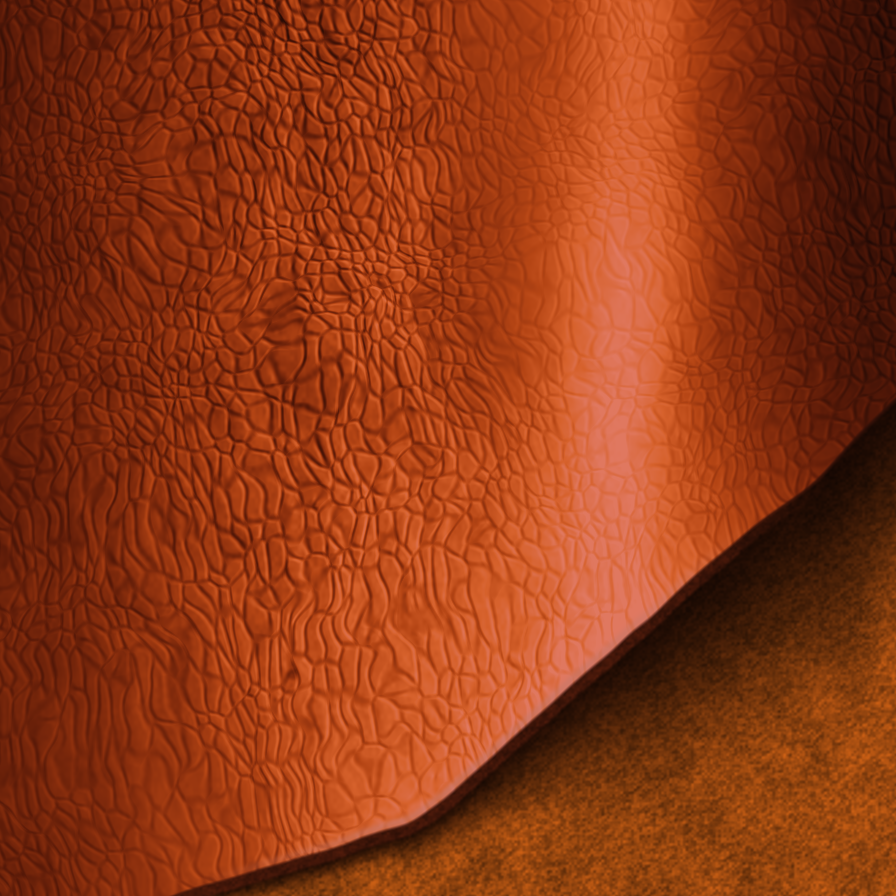
Write a Shadertoy shader that draws this texture.

```glsl
// Folded tan leather with a pebbled grain, its cut edge lying over a suede sheet.

vec2 hash22(vec2 c) {
    vec3 v = fract(c.xyx * vec3(.1031, .1030, .0973));
    v += dot(v, v.yzx + 33.33);
    return fract((v.xx + v.yz) * v.zy);
}

float noise(vec2 p) {
    vec2 i = floor(p), f = fract(p);
    f = f * f * (3. - 2. * f);
    return mix(mix(hash22(i).x, hash22(i + vec2(1, 0)).x, f.x),
               mix(hash22(i + vec2(0, 1)).x, hash22(i + 1.).x, f.x), f.y);
}

float fbm(vec2 p) {
    float sum = 0., amp = .5;
    for (int i = 0; i < 4; i++) {
        sum += amp * noise(p);
        p = mat2(1.6, 1.2, -1.2, 1.6) * p + 7.3;
        amp *= .5;
    }
    return sum;
}

float bell(float x, float width) {
    x /= width;
    return exp(-x * x);
}

// Difference of the two nearest cell distances: zero along the creases.
float creaseDistance(vec2 p) {
    vec2 cell = floor(p), f = fract(p);
    float near = 9., second = 9.;
    for (int y = -1; y <= 1; y++)
    for (int x = -1; x <= 1; x++) {
        vec2 o = vec2(x, y);
        float d = length(o + .1 + .8 * hash22(cell + o) - f);
        second = min(second, max(near, d));
        near = min(near, d);
    }
    return second - near;
}

// Pebbles above, drawn out into upright wrinkles below.
float grainHeight(vec2 p) {
    float t = p.y - .45;
    vec2 q = vec2(60. * p.x + 7. * p.y, 23. * p.y + 12. * (t + sqrt(t * t + .02)));
    q += 3.2 * vec2(noise(p * 8.), noise(p * 8. + 31.)) + .9 * vec2(noise(p * 33.), noise(p * 33. + 17.));
    return .65 * smoothstep(0., .4, creaseDistance(q)) + .7 * noise(q * vec2(.9, .6)) + .25 * noise(q * 2.7);
}

float edgeHeight(float x) {
    float t = x - .47;
    return .3 * (x - .195) + .295 * (t + sqrt(t * t + .0004)) - .012 * bell(x - .91, .05);
}

vec3 leatherRamp(float t) {
    vec3 c = mix(vec3(.18, .05, .02), vec3(.35, .10, .03), clamp(t, -.4, 1.));
    c = mix(c, vec3(.54, .18, .05), clamp(t - 1., 0., 1.));
    c = mix(c, vec3(.71, .27, .08), clamp(t - 2., 0., 1.));
    c = mix(c, vec3(.84, .38, .17), clamp(t - 3., 0., 1.));
    return mix(c, vec3(.87, .45, .33), clamp(t - 4., 0., 1.3));
}

// Broad light over the folds, in steps of the colour ramp.
float foldTone(vec2 p) {
    float tone = .8 + .6 * (1. - p.y) + 1.3 * smoothstep(-.05, .35, p.x);
    tone += 1.05 * smoothstep(.65, .25, p.y) * smoothstep(.15, .55, p.x);
    float side = p.x - .69 - .025 * smoothstep(.4, 1., p.y);
    float ridge = mix(.7, 1.5, smoothstep(.2, .5, p.y)) + .9 * bell(p.y - .63, .18);
    tone += ridge * bell(side, side < 0. ? .075 : .062) + .45 * bell(p.x - .61, .12);
    tone -= 1.9 * smoothstep(.74, 1., p.x);
    tone += .6 * bell(p.x - .43, .05) * bell(p.y - .68, .2);
    tone -= .35 * bell(p.x - .34, .15) * bell(p.y - .56, .045);
    tone -= .3 * bell(p.x - .53, .05) * bell(p.y - .72, .16);
    return tone + .5 * (fbm(p * 7.) - .47);
}

vec3 leather(vec2 p, float d) {
    float tone = foldTone(p);
    tone += .7 * exp(-d / .05) * smoothstep(.22, .45, p.x) * smoothstep(.95, .7, p.x);

    // Grain lit from the upper right, sharpest around the centre left.
    float focus = .3 + .7 * bell(p.x - .36, .21) * smoothstep(.05, .5, p.y);
    focus += .25 * smoothstep(.5, .2, p.y) * smoothstep(.1, .35, p.x);
    focus *= 1. - .55 * bell(p.x - .57, .07) * smoothstep(.5, .65, p.y);
    float h = grainHeight(p);
    float slope = h - grainHeight(p + vec2(.0035, .002));
    tone += focus * (1.5 * slope + 1.1 * (h - .85));
    tone += .45 * (noise(p * vec2(230., 170.)) - .5) * focus;
    tone -= 1.2 * smoothstep(.009, .002, length(p - vec2(.326, .247)));

    // Pale rim where the skin turns over, then a dark burnished lip.
    vec3 c = leatherRamp(tone);
    float rim = bell(d - .006, .005) * smoothstep(.2, .45, p.x) * smoothstep(.85, .65, p.x);
    c = mix(c, vec3(.77, .47, .42), .55 * rim);
    return mix(c, vec3(.22, .07, .04), .8 * smoothstep(.004, 0., d));
}

vec3 suede(vec2 p, float d) {
    vec2 nap = mat2(.8, -.6, .6, .8) * p;
    float fibre = .5 * noise(nap * vec2(150., 260.)) + .5 * noise(p * 330.) + .6 * fbm(p * 24.) - .75;
    float reach = mix(.025, .19, smoothstep(.42, .9, p.x));
    float light = smoothstep(-.15, 1.25, (-d - .008) / reach);
    vec3 c = mix(vec3(.09, .03, .01), vec3(.60, .28, .06), light);
    c *= 1. + .65 * fibre + .25 * (fbm(p * 5.) - .5);
    float lip = smoothstep(-.014, -.009, d) * smoothstep(.95, .75, p.x);
    return mix(c, vec3(.30, .10, .04) * (.8 + .5 * fibre), lip);
}

void mainImage(out vec4 fragColor, in vec2 fragCoord) {
    vec2 p = fragCoord / iResolution.xy;
    float rise = (edgeHeight(p.x + .004) - edgeHeight(p.x - .004)) / .008;
    float d = (p.y - edgeHeight(p.x) - .004 * (noise(p.xx * 22.) - .5)) / sqrt(1. + rise * rise);
    float soft = 1. / iResolution.y + .003 * smoothstep(.75, 1., p.x);
    vec3 c = mix(suede(p, d), leather(p, max(d, 0.)), smoothstep(-soft, soft, d));
    fragColor = vec4(clamp(c, 0., 1.), 1.);
}
```
